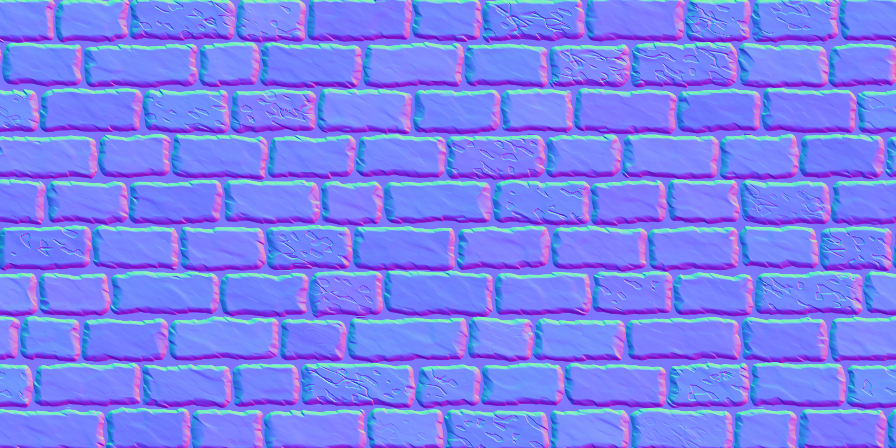
This texture map is drawn by a WebGL 2 fragment shader. Its source:

```glsl
#version 300 es
precision highp float;
// Tangent-space normal map of a worn brick wall: ten bricks across, about ten rows.
// A height field of rounded boxes with uneven joints and soft cellular wear is
// differentiated, then its normal is encoded as colour (red right, green up).

uniform vec2 u_resolution;
out vec4 fragColor;

const float ROWS = 9.8;
const float COLUMNS = 10.0;
const float ROW_SHIFT = 0.13;
const float BRICK_PITCH = 2.0 * ROWS / COLUMNS;  // in row heights
const float BRICK_HEIGHT = 0.13;
const float JOINT_HALF = 0.06;

struct Brick {
    vec2 local;     // position from the brick centre
    vec2 halfSize;
    vec2 id;
};

float hash(vec2 p) {
    return fract(sin(dot(p, vec2(127.1, 311.7))) * 43758.5);
}

vec2 hash2(vec2 p) {
    return vec2(hash(p), hash(p + 57.3));
}

// Cellular noise whose tilted facets blend smoothly into each other.
float facets(vec2 p) {
    vec2 base = floor(p);
    float sum = 0.0, total = 0.0;
    for (int y = -1; y <= 1; y++) {
        for (int x = -1; x <= 1; x++) {
            vec2 cell = base + vec2(x, y);
            vec2 toSite = p - cell - hash2(cell);
            float weight = exp(-8.0 * dot(toSite, toSite));
            float plane = dot(toSite, 2.0 * hash2(cell + 31.0) - 1.0);
            sum += weight * (plane + hash(cell + 91.0) - 0.5);
            total += weight;
        }
    }
    return sum / total;
}

float roundedBox(vec2 p, vec2 halfSize, float radius) {
    vec2 q = abs(p) - halfSize + radius;
    return length(max(q, 0.0)) + min(max(q.x, q.y), 0.0) - radius;
}

// Uneven position of the joint at the left of a brick, in columns.
float jointAt(float index, float row) {
    return index + 0.42 * (hash(vec2(mod(index, COLUMNS), row + 3.0)) - 0.5);
}

Brick findBrick(vec2 p) {
    float y = p.y + 0.022 * sin(p.x * 1.28 + floor(p.y) * 2.1);
    float row = floor(y);
    float u = p.x / BRICK_PITCH - mix(0.07, 0.44, mod(row, 2.0));
    float index = floor(u);
    if (u < jointAt(index, row)) index -= 1.0;
    else if (u > jointAt(index + 1.0, row)) index += 1.0;
    float left = jointAt(index, row), right = jointAt(index + 1.0, row);
    vec2 id = vec2(mod(index, COLUMNS), row);
    vec2 local = vec2((u - 0.5 * (left + right)) * BRICK_PITCH, y - row - 0.5);
    vec2 halfSize = vec2(0.5 * (right - left) * BRICK_PITCH,
                         0.5 - 0.03 * hash(id + 5.0)) - JOINT_HALF;
    return Brick(local, halfSize, id);
}

// Returns height in x and brick coverage in y.
vec2 wallHeight(vec2 p) {
    Brick b = findBrick(p);
    vec2 seed = 17.0 * hash2(b.id + 11.0);
    vec2 slanted = b.local + vec2(0.5 * b.local.y, 0.2 * b.local.x);
    float wear = facets(slanted * vec2(1.5, 2.4) + seed);
    float grain = facets(slanted * vec2(4.5, 6.5) + seed.yx);

    // Rounded outline: narrow bevels above and below, wide ones at the ends.
    vec2 wobble = 0.018 * sin(b.local.yx * vec2(7.0, 5.0) + seed);
    float d = roundedBox(b.local + wobble, b.halfSize, 0.13) + 0.035 * grain;
    vec2 rim = abs(b.local) - b.halfSize;
    float ends = smoothstep(-0.08, 0.08, rim.x - rim.y);
    float bevel = mix(0.11, 0.06, smoothstep(-0.2, 0.2, b.local.y));
    bevel = mix(bevel, 0.13 + 0.25 * max(wear, 0.0), ends) + 0.04 * max(grain, 0.0);
    float inward = clamp((0.025 - d) / (bevel + 0.025), 0.0, 1.0);
    float cover = 1.0 - (1.0 - inward) * (1.0 - inward);

    // Sparse scratches and chips on some of the bricks.
    float worn = smoothstep(0.6, 0.85, hash(b.id + 23.0));
    float patches = smoothstep(0.2, 0.36, wear);
    float scratch = facets(slanted * vec2(2.0, 4.5) + seed + 7.0);
    float chip = smoothstep(0.3, 0.4, grain);
    float damage = patches * exp(-scratch * scratch * 320.0) + 0.7 * chip;

    float surface = BRICK_HEIGHT + 0.016 * wear + 0.004 * grain - 0.025 * worn * damage;
    float mortar = 0.003 * sin(p.x * 7.0 + 2.0 * sin(p.y * 5.0));
    return vec2(mix(mortar, surface, cover), cover);
}

void main() {
    vec2 uv = gl_FragCoord.xy / u_resolution;
    vec2 p = uv * vec2(2.0, 1.0) * ROWS + vec2(0.0, ROW_SHIFT);

    // Central differences give the slope.
    vec2 e = vec2(0.015, 0.0);
    vec2 slope = vec2(wallHeight(p + e.xy).x - wallHeight(p - e.xy).x,
                      wallHeight(p + e.yx).x - wallHeight(p - e.yx).x) / (2.0 * e.x);

    // Each brick leans a little its own way; the mortar leans down.
    vec2 lean = (hash2(findBrick(p).id + 41.0) - 0.5) * vec2(0.16, 0.18) + vec2(-0.05, 0.05);
    vec2 tilt = mix(vec2(-0.02, -0.07), lean, wallHeight(p).y);
    vec3 normal = normalize(vec3(tilt - slope, 1.0));
    fragColor = vec4(0.5 + 0.5 * normal, 1.0);
}
```
